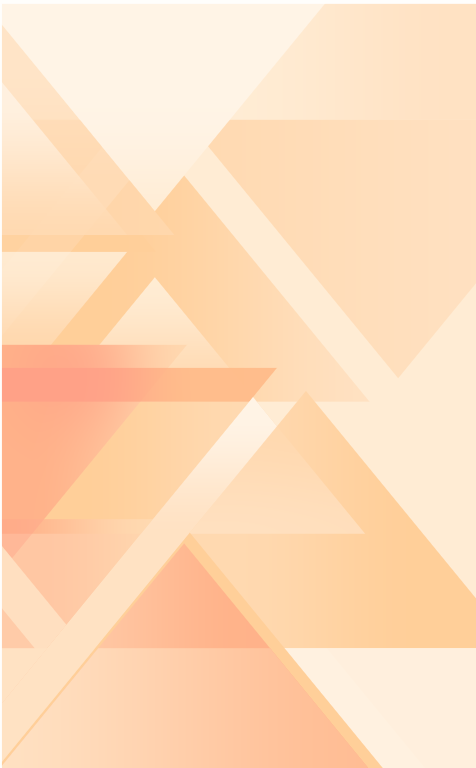
A Shadertoy shader for this background:

```glsl
#define SLOPE 1.22
#define OPEN 9.0
#define WHITE vec3(1.0, 0.995, 0.99)
#define IVORY vec3(1.0, 0.955, 0.90)
#define CREAM vec3(1.0, 0.925, 0.83)
#define SAND vec3(1.0, 0.885, 0.765)
#define PEACH vec3(1.0, 0.85, 0.69)
#define APRICOT vec3(1.0, 0.81, 0.60)
#define SALMON vec3(1.0, 0.78, 0.64)
#define CORAL vec3(1.0, 0.70, 0.54)
#define ROSE vec3(1.0, 0.63, 0.53)

// Position in canvas heights, y measured down from the top edge
vec2 p;

// Step one pixel wide
float edge(float d) { return clamp(d * iResolution.y + 0.5, 0.0, 1.0); }

// Half planes: level lines, rising lines and falling lines
float below(float y) { return edge(p.y - y); }
float above(float y) { return edge(y - p.y); }
float rightOf(float k) { return edge((p.y + SLOPE * p.x - k) / length(vec2(1.0, SLOPE))); }
float leftOf(float k) { return edge((p.y - SLOPE * p.x - k) / length(vec2(1.0, SLOPE))); }

// Triangles pointing up and down: rising side, falling side, flat side
float peak(float rise, float fall, float base) {
    return rightOf(rise) * leftOf(fall) * above(base);
}
float valley(float rise, float fall, float top) {
    return (1.0 - rightOf(rise)) * (1.0 - leftOf(fall)) * below(top);
}

vec3 fadeX(vec3 a, vec3 b, float from, float to) { return mix(a, b, smoothstep(from, to, p.x)); }
vec3 fadeY(vec3 a, vec3 b, float from, float to) { return mix(a, b, smoothstep(from, to, p.y)); }

void paint(inout vec3 c, vec3 colour, float mask) { c = mix(c, colour, mask); }

void mainImage(out vec4 fragColor, in vec2 fragCoord) {
    p = vec2(fragCoord.x, iResolution.y - fragCoord.y) / iResolution.y;

    // Backdrop with the large pale triangle on the right
    vec3 c = CREAM;
    paint(c, fadeX(CREAM, SAND, 0.3, 0.6), above(0.156));
    paint(c, fadeX(PEACH, SAND, 0.15, 0.75), valley(1.125, -0.14, 0.156));

    // Wide apricot peak and the slanted bands on its left
    paint(c, SAND, valley(0.44, OPEN, 0.156));
    paint(c, PEACH, valley(0.354, OPEN, 0.156));
    paint(c, fadeX(APRICOT, SAND, 0.12, 0.52), peak(0.44, -0.064, 0.523));

    // Upper left peak, its border and the bar below
    paint(c, fadeY(SAND, PEACH, 0.08, 0.25), 0.75 * leftOf(0.029) * above(0.306));
    paint(c, fadeY(IVORY, PEACH, 0.13, 0.32), 0.8 * peak(-OPEN, 0.104, 0.306));
    paint(c, APRICOT, 0.7 * leftOf(0.08) * below(0.306) * above(0.328));

    // Ivory triangle hanging from the top
    paint(c, fadeY(IVORY, CREAM, 0.14, 0.30), valley(0.521, 0.029, 0.0));

    // Mid left valley and the central peak
    paint(c, fadeY(CREAM, PEACH, 0.33, 0.46), 0.9 * valley(0.53, OPEN, 0.328));
    paint(c, fadeY(CREAM, PEACH, 0.36, 0.52), peak(0.607, 0.115, 0.695));

    // Stacked warm valleys entering from the left
    float coralValley = valley(0.746, OPEN, 0.449);
    paint(c, fadeX(APRICOT, PEACH, 0.1, 0.32), valley(0.919, OPEN, 0.523));
    paint(c, fadeX(CORAL, PEACH, 0.04, 0.25), coralValley);
    float bar = valley(0.919, OPEN, 0.479) * above(0.523);
    paint(c, fadeX(ROSE, CORAL + vec3(0.0, 0.035, 0.0), 0.1, 0.26), 0.95 * bar);
    vec2 glow = p - vec2(0.095, 0.485);
    paint(c, ROSE, 0.6 * exp(-150.0 * dot(glow, glow)) * coralValley);

    // Apricot peak on the right, paler under the central peak
    float orangePeak = peak(0.995, 0.023, 0.844);
    paint(c, fadeX(PEACH, APRICOT, 0.3, 0.55), orangePeak);
    paint(c, fadeY(PEACH, SAND, 0.55, 0.7), 0.8 * orangePeak * leftOf(0.115) * above(0.695));

    // Lower left bar, valley and crossing band
    float corner = 1.0 - rightOf(0.919);
    paint(c, fadeX(CORAL, PEACH, 0.0, 0.2), corner * below(0.676));
    paint(c, fadeX(SALMON, PEACH, 0.05, 0.24), corner * below(0.695));
    paint(c, ROSE, 0.4 * valley(0.746, 0.708, 0.676));
    paint(c, SAND, 0.9 * corner * leftOf(0.708));
    paint(c, SALMON, 0.85 * corner * leftOf(0.789));
    paint(c, SAND, corner * below(0.844));

    // Bright slanted ribbon
    float ribbon = rightOf(0.919) * (1.0 - rightOf(0.995)) * leftOf(0.115);
    paint(c, fadeY(IVORY, SAND, 0.53, 0.70), ribbon);

    // Pale floor on the right
    paint(c, IVORY - vec3(0.0, 0.01, 0.02), below(0.844) * (1.0 - leftOf(0.392)));
    paint(c, CREAM, 0.3 * below(0.844) * (1.0 - leftOf(0.325)));

    // Coral peak with its thin apricot rim
    paint(c, APRICOT, peak(0.995, 0.392, OPEN));
    float coralPeak = peak(1.0, 0.415, OPEN);
    paint(c, fadeX(SALMON, CORAL, 0.1, 0.32), coralPeak);
    paint(c, fadeX(SAND, CORAL + vec3(0.0, 0.04, 0.04), -0.05, 0.5), coralPeak * below(0.844));

    // White margins
    paint(c, WHITE, max(above(0.005), edge(0.0025 - p.x)));
    fragColor = vec4(c, 1.0);
}
```
